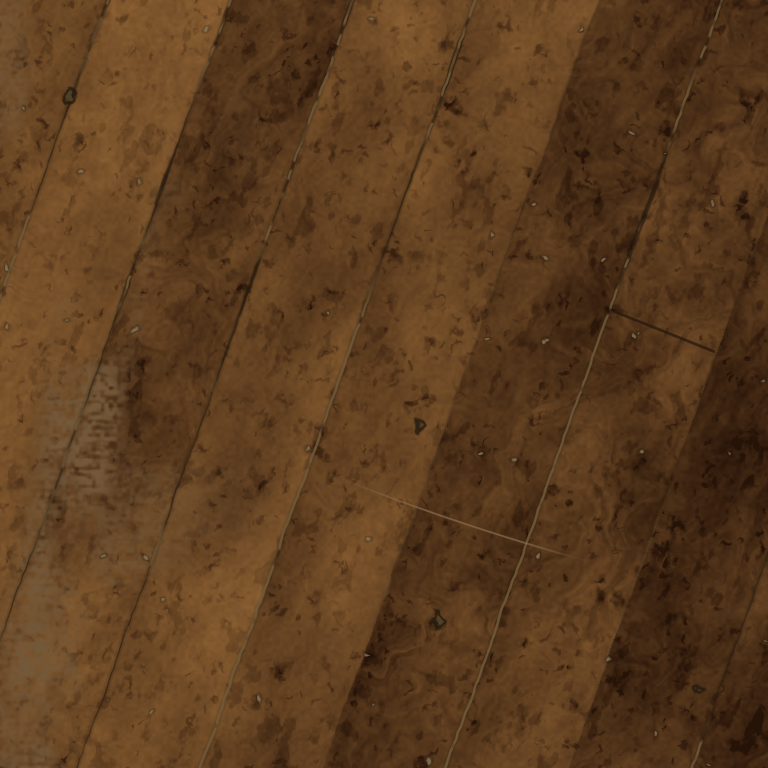
This texture is drawn by a WebGL 2 fragment shader. Its source:

```glsl
#version 300 es
precision highp float;
// Worn, slanted brown floorboards with flecks, open seams, scuffs and scratches.
uniform vec2 u_resolution;
out vec4 fragColor;

vec3 hash3(vec2 p) {
  vec3 q = fract(p.xyx * vec3(0.1031, 0.1030, 0.0973));
  q += dot(q, q.yxz + 33.33);
  return fract((q.xxy + q.yzz) * q.zyx);
}

float noise(vec2 p) {
  vec2 i = floor(p), f = fract(p);
  f = f * f * (3.0 - 2.0 * f);
  return mix(mix(hash3(i).x, hash3(i + vec2(1, 0)).x, f.x),
             mix(hash3(i + vec2(0, 1)).x, hash3(i + vec2(1, 1)).x, f.x), f.y);
}

float fbm(vec2 p) {
  float sum = 0.0, amp = 0.53;
  for (int i = 0; i < 4; i++) {
    sum += amp * noise(p);
    p = mat2(1.6, 1.2, -1.2, 1.6) * p + 7.3;
    amp *= 0.5;
  }
  return sum;
}

// Distance to the nearest scattered ellipse: negative inside, in canvas units.
float scatter(vec2 p, float cells, float chance, float size, float stretch, float spin) {
  vec2 cell = floor(p * cells);
  float best = 1.0;
  for (int y = -1; y <= 1; y++)
    for (int x = -1; x <= 1; x++) {
      vec2 id = cell + vec2(x, y);
      vec3 shape = hash3(id + cells * 3.1), place = hash3(id + 91.7 + cells);
      if (shape.x > chance) continue;
      vec2 d = p - (id + place.xy) / cells;
      float a = (shape.y - 0.5) * spin, r = size * mix(0.4, 1.0, shape.z);
      d = mat2(cos(a), sin(a), -sin(a), cos(a)) * d;
      d.y /= mix(1.0, stretch, place.z);
      best = min(best, length(d) - r);
    }
  return best;
}

// Wood colour along the dark-to-light ramp.
vec3 wood(float tone) {
  return vec3(0.25, 0.15, 0.072) + (tone - 0.25) * vec3(1.0, 0.76, 0.42);
}

const float boardTone[9] = float[](0.42, 0.455, 0.345, 0.435, 0.405, 0.315, 0.33, 0.295, 0.30);

void main() {
  vec2 p = gl_FragCoord.xy / u_resolution.y;
  float px = 1.0 / u_resolution.y;
  vec2 grain = 0.94 * vec2(p.x - 0.36 * p.y, p.y + 0.36 * p.x);

  // Boards: nearest seam, signed distance to it, tone on either side
  float wobble = 0.003 * (noise(vec2(grain.y * 14.0, 4.0)) - 0.5)
               + 0.0014 * (noise(vec2(grain.y * 110.0, 8.0)) - 0.5);
  float across = (p.x - 0.36 * p.y + 0.06 + wobble) / 0.16;
  float seam = round(across);
  float d = (across - seam) * 0.15;
  int board = int(seam) + 2;
  float tone = mix(boardTone[clamp(board - 1, 0, 8)], boardTone[clamp(board, 0, 8)],
                   smoothstep(-0.003, 0.003, d));
  float boardId = floor(across);
  float darkWood = smoothstep(0.41, 0.33, tone);
  if (boardId == 0.0) tone += 0.08 * smoothstep(0.42, 0.15, p.y);
  if (boardId == 4.0) tone += 0.05 * smoothstep(0.3, 0.05, p.y);

  // Clouds, curled figure and fine grain
  float cloud = fbm(grain * vec2(10.0, 6.0) + boardId * 17.3);
  float curl = fbm(p * 9.0 + boardId * 5.1);
  float figure = fbm(vec2(grain.x * 48.0 + curl * 14.0, grain.y * 20.0 + curl * 12.0));
  tone += 0.24 * (cloud - 0.5) + mix(0.08, 0.16, darkWood) * (figure - 0.5);
  tone += 0.02 * (noise(grain * vec2(190.0, 45.0)) - 0.5) + 0.04 * (noise(p * 210.0) - 0.5);

  // Dark flecks: soft ragged blots, then crisp specks
  vec2 rag = vec2(fbm(p * 85.0), fbm(p * 85.0 + 40.0)) - 0.5;
  float small = scatter(grain + 0.022 * rag, 46.0, 0.5, 0.0034, 2.4, 2.4);
  float large = scatter(grain + 0.026 * rag, 21.0, 0.42, 0.0058, 2.0, 2.4);
  float blot = fbm(grain * vec2(62.0, 40.0) + 5.0);
  float depth = mix(0.45, 1.2, smoothstep(0.2, 0.8, noise(p * 34.0)));
  tone -= 0.10 * depth * smoothstep(0.0018, -0.0018, small);
  tone -= 0.12 * depth * smoothstep(0.004, -0.0035, large);
  tone -= 0.07 * smoothstep(0.6, 0.74, blot);
  vec3 col = wood(max(tone, 0.15));

  // Grey scuffing on the left boards
  float scuff = smoothstep(0.075, 0.03, abs(p.x - 0.04 - 0.15 * p.y))
              * smoothstep(0.84, 0.78, p.y) * smoothstep(0.36, 0.56, fbm(p * 7.0 + 3.0));
  scuff = max(scuff, 0.6 * smoothstep(0.57, 0.7, fbm(p * 6.0 + 20.0)) * smoothstep(0.4, 0.1, p.x));
  float rub = noise(vec2(p.x * 55.0, p.y * 210.0)) * 0.5 + noise(p * 180.0) * 0.5;
  col = mix(col, vec3(0.45, 0.345, 0.225), scuff * smoothstep(0.1, 0.75, rub));

  // Seams: thin dark gap, with a pale dusty thread along some stretches
  float gap = abs(d);
  float strength = (seam == 3.0 || seam == 5.0) ? 0.25 : 1.0;
  float wear = noise(vec2(grain.y * 14.0, seam * 9.0)) * smoothstep(0.2, 0.75, p.y + 0.15);
  float width = mix(0.0004, 0.0034, wear * wear);
  float ragged = noise(vec2(grain.y * 75.0, seam * 3.0 + 0.5));
  float threaded = (seam == 2.0 || seam == 4.0) ? smoothstep(0.68, 0.58, p.y) : 0.0;
  float dust = max(threaded * smoothstep(0.0, 0.3, ragged),
                   smoothstep(0.45, 0.7, noise(vec2(grain.y * 9.0, seam * 5.0 + 2.0)))
                   * smoothstep(0.3, 0.6, ragged));
  float dark = smoothstep(width + 0.0016, width - px, gap) * mix(0.5, 1.0, ragged);
  col *= 1.0 - 0.16 * strength * smoothstep(0.006, 0.0, gap);
  col = mix(col, vec3(0.13, 0.09, 0.05), 0.85 * strength * dark);
  float thread = abs(d + 0.0008 * (ragged - 0.5));
  col = mix(col, vec3(0.47, 0.38, 0.24), 0.8 * strength * dust * smoothstep(0.0026, 0.0006, thread));

  // End joint across one board
  float joint = abs(p.y - 0.596 + 0.4 * (p.x - 0.8) + 2.0 * wobble);
  float inBoard = smoothstep(0.797, 0.801, p.x) * smoothstep(0.933, 0.929, p.x);
  col = mix(col, vec3(0.15, 0.09, 0.045), 0.75 * inBoard * smoothstep(0.003, 0.0008, joint));

  // Gouges with a dark rim and a dusty heart
  float gouge = scatter(grain + 0.014 * rag, 5.0, 0.3, 0.008, 2.6, 1.0);
  col = mix(col, vec3(0.13, 0.095, 0.05), 0.8 * smoothstep(0.003, -0.001, gouge));
  col = mix(col, vec3(0.37, 0.30, 0.19), 0.7 * smoothstep(-0.002, -0.005, gouge));

  // Pale chips
  float chip = scatter(p + 0.010 * rag, 12.0, 0.28, 0.0026, 2.0, 6.0);
  col *= 1.0 - 0.25 * smoothstep(0.004, 0.0, chip);
  col = mix(col, vec3(0.54, 0.47, 0.35), 0.8 * smoothstep(px, -px, chip));

  // Long curved scratch
  float sx = p.x - 0.43;
  float scratch = abs(p.y - 0.382 + 0.40 * sx - 0.19 * sx * sx + wobble);
  float fade = smoothstep(-0.02, 0.13, sx) * smoothstep(0.35, 0.24, sx);
  col = mix(col, vec3(0.52, 0.41, 0.28), 0.75 * fade * smoothstep(0.0022, 0.0004, scratch));

  fragColor = vec4(clamp(col, 0.0, 1.0), 1.0);
}
```
